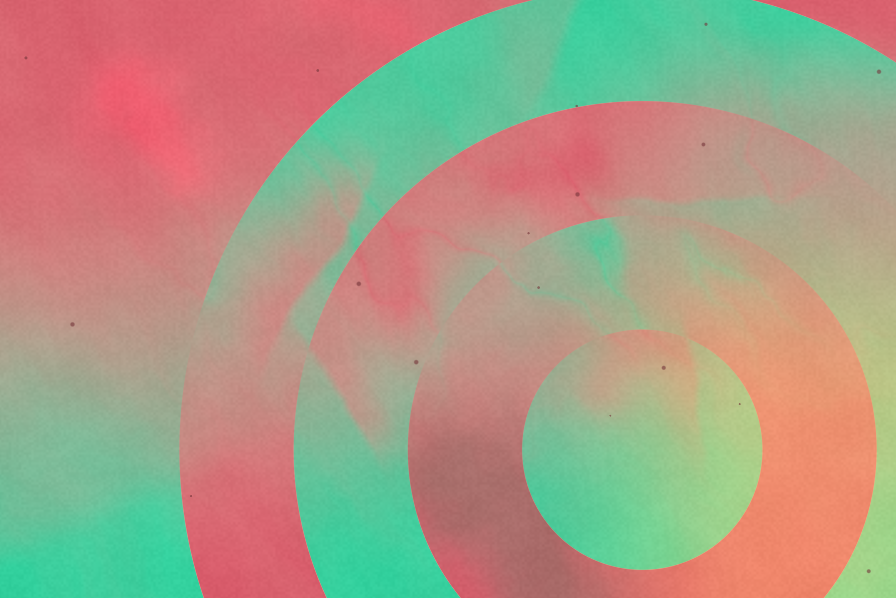
Give the GLSL for this background, as a Shadertoy shader.

```glsl
// Concentric rings over a hazy, worn field of pink, tan and green.
// One scalar "warmth" field drives the palette; every other ring inverts it,
// while tapered smoke sheets and warped noise add wisps, smudges and dust.

const vec2 RING_CENTER = vec2(1.074, 0.248);
const float INNER_RADIUS = 0.201;
const float RING_STEP = 0.191;

float hash(vec2 p) {
    return fract(sin(dot(p, vec2(127.1, 311.7))) * 43758.5453);
}

float noise(vec2 p) {
    vec2 i = floor(p), f = fract(p);
    f = f * f * (3.0 - 2.0 * f);
    return mix(mix(hash(i), hash(i + vec2(1, 0)), f.x),
               mix(hash(i + vec2(0, 1)), hash(i + vec2(1, 1)), f.x), f.y);
}

float fbm(vec2 p) {
    float sum = 0.0, amp = 0.5;
    for (int i = 0; i < 5; i++) {
        sum += amp * noise(p);
        p = mat2(1.6, 1.2, -1.2, 1.6) * p + 3.7;
        amp *= 0.5;
    }
    return sum;
}

// Soft glow around the segment a-b
float glow(vec2 p, vec2 a, vec2 b, float width) {
    vec2 ab = b - a;
    float h = clamp(dot(p - a, ab) / dot(ab, ab), 0.0, 1.0);
    float d = length(p - a - ab * h) / width;
    return exp(-d * d);
}

// Smoke sheet from a to b: crisp on its left side, hazy on its right, fading out
float sheet(vec2 p, vec2 a, vec2 b, float width) {
    vec2 ab = b - a, ap = p - a;
    float h = dot(ap, ab) / dot(ab, ab);
    float side = (ab.x * ap.y - ab.y * ap.x) / length(ab);
    float d = side / (width * (side > 0.0 ? 0.25 : 1.5));
    return exp(-d * d) * smoothstep(-0.25, 0.2, h) * (1.0 - smoothstep(0.4, 1.2, h));
}

// 1 in the inverted rings, 0 elsewhere
float ringFlip(vec2 p, float pixel) {
    float r = length(p - RING_CENTER), flip = 0.0;
    for (int i = 0; i < 4; i++) {
        float edge = INNER_RADIUS + RING_STEP * float(i);
        float inside = 1.0 - smoothstep(-pixel, pixel, r - edge);
        flip = mix(flip, 1.0 - flip, inside);
    }
    return flip;
}

// Broad gradient plus wisps: 0 is cool, 1 is warm
float warmth(vec2 p) {
    float w = 0.03 + 0.92 * smoothstep(0.02, 0.87, p.y);
    w *= 1.0 - 0.4 * smoothstep(0.8, 1.4, p.x) * (1.0 - smoothstep(0.75, 1.0, p.y));
    w = mix(w, 0.6, 0.6 * glow(p, vec2(0.85, 0.60), vec2(1.25, 0.62), 0.17));

    // Slanted light beam at the lower left
    float beam = p.y - 0.072 - 0.43 * p.x;
    w += 0.13 * smoothstep(-0.04, 0.06, beam) * exp(-6.0 * max(beam, 0.0))
         * (1.0 - smoothstep(0.3, 0.6, p.x));

    // Smoke sheets and patches
    vec2 q = p + 0.07 * (vec2(fbm(p * 5.0), fbm(p * 5.0 + 9.0)) - 0.48);
    w += 0.28 * sheet(q, vec2(0.62, 0.25), vec2(0.50, 0.50), 0.045);
    w += 0.18 * glow(q, vec2(0.56, 0.53), vec2(0.66, 0.50), 0.09);
    w -= 0.30 * sheet(q, vec2(0.60, 0.70), vec2(0.44, 0.38), 0.045);
    w -= 0.12 * glow(q, vec2(0.38, 0.58), vec2(0.48, 0.50), 0.08);
    w -= 0.16 * glow(q, vec2(0.78, 0.52), vec2(0.88, 0.60), 0.06);
    w += 0.16 * glow(q, vec2(0.91, 0.69), vec2(0.97, 0.74), 0.05);
    w -= 0.18 * sheet(q, vec2(1.02, 0.67), vec2(1.36, 0.66), 0.035);
    w += 0.16 * sheet(q, vec2(1.01, 0.64), vec2(1.03, 0.44), 0.08);
    w += 0.22 * glow(q, vec2(1.07, 0.44), vec2(1.02, 0.35), 0.06);
    w += 0.20 * sheet(q, vec2(1.15, 0.46), vec2(1.19, 0.22), 0.035);
    w -= 0.14 * sheet(q, vec2(0.98, 1.02), vec2(0.84, 0.78), 0.08);

    // Folds and thin curling wisps, strongest around the upper rings
    vec2 along = mat2(0.8, -0.6, 0.6, 0.8) * q;
    float smoky = glow(p, vec2(0.55, 0.55), vec2(1.25, 0.58), 0.24);
    vec2 curl = along * vec2(8.0, 3.0) + 2.2 * fbm(p * 3.0);
    float ridge = 1.0 - abs(2.0 * noise(curl * 1.3 + fbm(curl)) - 1.0);
    w += (fbm(curl) - 0.48) * mix(0.16, 0.30, smoky);
    w += (pow(ridge, 5.0) - 0.2) * 0.13 * smoky;
    return clamp(w, 0.0, 1.0);
}

vec3 palette(float t, float sunny) {
    vec3 cool = mix(vec3(0.20, 0.82, 0.62), vec3(0.60, 0.84, 0.54), sunny);
    vec3 warm = mix(vec3(0.85, 0.36, 0.42), vec3(0.94, 0.51, 0.41), sunny);
    vec3 lift = vec3(0.17, 0.03, 0.03) * (1.0 - 0.5 * sunny);
    return mix(cool, warm, t) + 4.0 * t * (1.0 - t) * lift;
}

// Sparse tiny specks, one at most per cell
float dust(vec2 p, float cells) {
    vec2 id = floor(p * cells), f = fract(p * cells);
    vec2 spot = 0.25 + 0.5 * vec2(hash(id + 4.0), hash(id + 8.0));
    float size = 0.03 + 0.05 * hash(id + 2.0);
    return (1.0 - smoothstep(size * 0.4, size, length(f - spot))) * step(0.94, hash(id));
}

void mainImage(out vec4 fragColor, in vec2 fragCoord) {
    vec2 p = fragCoord / iResolution.y;
    float flip = ringFlip(p, 0.7 / iResolution.y);
    float w = warmth(p);
    float sunny = smoothstep(0.85, 1.3, p.x) * (1.0 - smoothstep(0.3, 0.75, p.y));
    vec3 color = palette(mix(w, 1.0 - w, flip), sunny);

    // Hot pink flares outside the rings
    vec2 q = p + 0.12 * (fbm(p * 8.0) - 0.48);
    float flare = glow(q, vec2(0.21, 0.86), vec2(0.31, 0.72), 0.05)
                + 0.6 * glow(q, vec2(0.50, 0.99), vec2(0.68, 0.97), 0.05);
    color += (1.0 - flip) * flare * vec3(0.09, -0.01, 0.01);

    // Dusky smudge within the inner inverted ring
    float smudge = flip * glow(q, vec2(0.77, 0.22), vec2(0.94, 0.0), 0.10);
    color = mix(color, vec3(0.58, 0.43, 0.40), 0.7 * smudge);

    // Worn surface
    color += 0.03 * (noise(p * 240.0) - 0.5) + 0.04 * (fbm(p * 14.0) - 0.48);
    color = mix(color, vec3(0.45, 0.20, 0.22), 0.6 * dust(p, 14.0));
    fragColor = vec4(clamp(color, 0.0, 1.0), 1.0);
}
```
